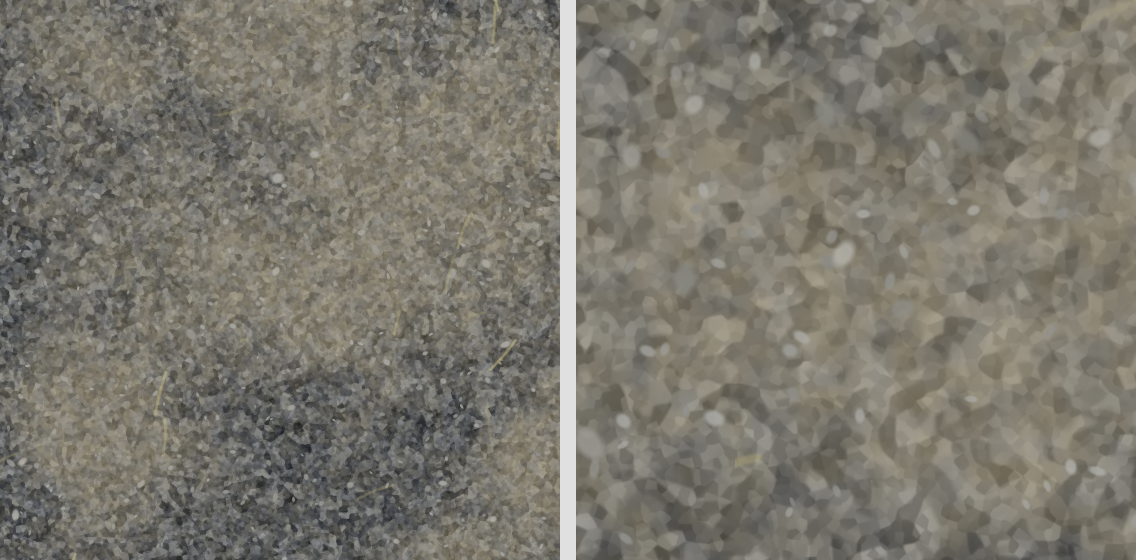
Left, the full canvas; right, a detail of the centre.
A Shadertoy shader for this texture:

```glsl
float hash(vec2 p) {
    return fract(sin(dot(p, vec2(127.1, 311.7))) * 43758.5453);
}

vec2 hash2(vec2 p) {
    return vec2(hash(p), hash(p + 57.3));
}

mat2 rotation(float a) {
    return mat2(cos(a), sin(a), -sin(a), cos(a));
}

float noise(vec2 p) {
    vec2 i = floor(p), f = fract(p);
    f = f * f * (3.0 - 2.0 * f);
    return mix(mix(hash(i), hash(i + vec2(1, 0)), f.x),
               mix(hash(i + vec2(0, 1)), hash(i + vec2(1, 1)), f.x), f.y);
}

float fbm(vec2 p) {
    float sum = 0.0, amp = 0.5;
    for (int i = 0; i < 5; i++) {
        sum += amp * noise(p);
        p = rotation(0.6) * p * 2.03 + 17.1;
        amp *= 0.52;
    }
    return sum;
}

// Crumbs of random brightness, blended softly at their borders
float crumbs(vec2 p) {
    vec2 cell = floor(p);
    float sum = 0.0, total = 0.0;
    for (int y = -1; y <= 1; y++)
    for (int x = -1; x <= 1; x++) {
        vec2 id = cell + vec2(x, y);
        vec2 d = p - id - hash2(id);
        float w = exp(-14.0 * dot(d, d));
        sum += w * hash(id + 9.7);
        total += w;
    }
    return sum / total - 0.5;
}

// Sparse, turned oval stones: x = coverage, y = tone
vec2 pebbles(vec2 p, float chance) {
    vec2 cell = floor(p), result = vec2(0);
    for (int y = -1; y <= 1; y++)
    for (int x = -1; x <= 1; x++) {
        vec2 id = cell + vec2(x, y);
        if (hash(id + 3.1) > chance) continue;
        vec2 d = rotation(6.28 * hash(id + 5.9)) * (p - id - hash2(id + 21.0));
        d.y *= 1.2 + hash(id + 8.3);
        float radius = mix(0.2, 0.42, hash(id + 12.7));
        float cover = 1.0 - smoothstep(radius * 0.5, radius * 1.15, length(d));
        if (cover > result.x) result = vec2(cover, hash(id + 31.0));
    }
    return result;
}

// Thin bent stalks, mostly upright or leaning right
float straws(vec2 p, float chance) {
    vec2 cell = floor(p);
    float cover = 0.0;
    for (int y = -1; y <= 1; y++)
    for (int x = -1; x <= 1; x++) {
        vec2 id = cell + vec2(x, y);
        if (hash(id + 41.0) > chance) continue;
        float angle = mix(0.1, 1.8, hash(id + 43.0));
        vec2 d = (p - id - hash2(id + 47.0)) * rotation(angle);
        float halfLength = mix(0.12, 0.36, hash(id + 51.0));
        d.y += (hash(id + 53.0) - 0.5) * 0.8 * d.x * d.x;
        d.x = max(abs(d.x) - halfLength, 0.0);
        float line = 1.0 - smoothstep(0.008, 0.036, length(d));
        cover = max(cover, line * mix(0.25, 0.85, hash(id + 59.0)));
    }
    return cover;
}

void mainImage(out vec4 fragColor, in vec2 fragCoord) {
    vec2 uv = fragCoord / iResolution.y;
    vec2 warp = vec2(noise(uv * 40.0), noise(uv * 40.0 + 31.0)) * 0.012;

    // Dusty patches over dark, cool soil
    float dust = smoothstep(0.31, 0.69, fbm(uv * 3.4 + warp * 3.0 + 4.3));
    vec3 color = mix(vec3(0.36, 0.364, 0.362), vec3(0.52, 0.5, 0.447), dust);

    // Grit, weaker where dust covers it
    float grit = 0.25 * crumbs((uv + warp) * 88.0)
               + 0.15 * crumbs(rotation(0.7) * uv * 165.0 + 70.0)
               + 0.10 * (noise(uv * 45.0 + 13.0) - 0.5);
    color += grit * mix(1.0, 0.6, dust) * vec3(1.0, 0.99, 0.95);
    color += (noise(uv * 70.0 + 80.0) - 0.5) * vec3(0.025, 0.01, -0.03);

    // Small dark gaps
    vec2 gaps = pebbles(uv * 62.0 + 90.0, 0.16);
    color *= 1.0 - 0.28 * gaps.x * gaps.y * (1.0 - 0.6 * dust);

    // Pale stones in two sizes
    vec2 chips = pebbles(uv * 58.0, 0.11);
    vec2 stones = pebbles(uv * 32.0 + 40.0, 0.06);
    color = mix(color, mix(vec3(0.52, 0.52, 0.5), vec3(0.7, 0.7, 0.68), chips.y), chips.x * 0.75);
    color = mix(color, mix(vec3(0.5, 0.5, 0.47), vec3(0.72, 0.71, 0.68), stones.y), stones.x * 0.8);

    // Dry straw, denser to the right
    float straw = straws(uv * 9.0 + 2.0, mix(0.12, 0.42, smoothstep(0.3, 0.9, uv.x)));
    color = mix(color, vec3(0.64, 0.61, 0.46) + grit * 0.4, straw);

    fragColor = vec4(color, 1.0);
}
```
